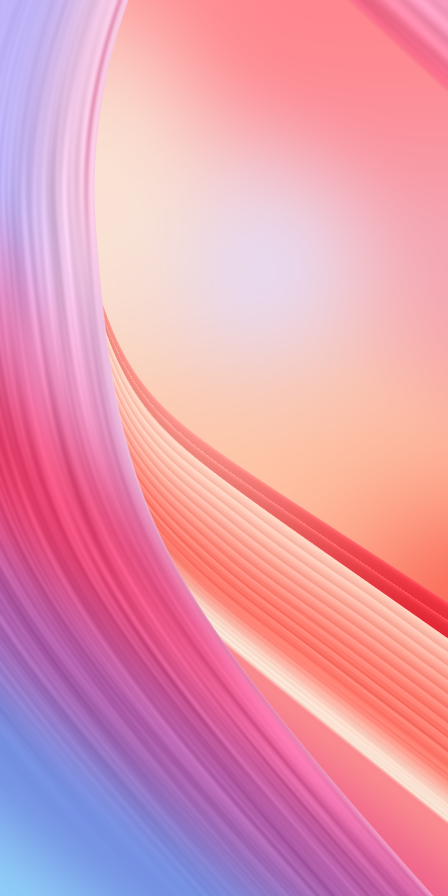
A Shadertoy shader for this background:

```glsl
// Silky ribbons sweeping over a soft pastel sky, in units of canvas width (x 0..1, y 0..2).
// Each ribbon is bounded by an analytic curve; distance from that curve drives
// its colour ramps, pleats and gradient-noise fibres.

#define FIBRE_FREQ 38.0
#define FIBRE_GAIN 0.13
#define PLEATS 13.0
#define PLEAT_GAIN 0.17
#define LIP_WIDTH 0.012

const vec3 CREAM = vec3(0.98, 0.89, 0.83);
const vec3 PEACH = vec3(1.00, 0.78, 0.65);
const vec3 CORAL = vec3(0.99, 0.47, 0.42);
const vec3 ROSE  = vec3(0.96, 0.46, 0.58);
const vec3 BLUSH = vec3(0.97, 0.78, 0.87);
const vec3 LILAC = vec3(0.91, 0.85, 0.94);

vec2 hashGradient(vec2 cell) {
    float a = 6.2832 * fract(sin(dot(cell, vec2(127.1, 311.7))) * 43758.5);
    return vec2(cos(a), sin(a));
}

float gradientNoise(vec2 p) {
    vec2 i = floor(p), f = p - i;
    vec2 w = f * f * f * (f * (f * 6.0 - 15.0) + 10.0);
    vec2 e = vec2(0.0, 1.0);
    float low  = mix(dot(hashGradient(i), f),
                     dot(hashGradient(i + e.yx), f - e.yx), w.x);
    float high = mix(dot(hashGradient(i + e.xy), f - e.xy),
                     dot(hashGradient(i + e.yy), f - e.yy), w.x);
    return mix(low, high, w.y);
}

float cover(float d) {
    float aa = 0.8 / iResolution.x;
    return smoothstep(-aa, aa, d);
}

float glow(vec2 p, vec2 centre, vec2 size) {
    vec2 q = (p - centre) / size;
    return exp(-dot(q, q));
}

// Right edge of the tall ribbon: a hyperbola with a curl at the top
float tallEdge(float y) {
    float t = 0.8 - y, curl = max(y - 1.5, 0.0);
    return 0.156 + 0.475 * (sqrt(t * t + 0.185) + t) + 0.38 * curl * curl;
}

// Upper edge of the pleated ribbon
float pleatEdge(float x) {
    return 0.655 + 0.65 * (1.0 - x) + 0.165 * exp(-14.0 * (x - 0.23));
}

vec3 sky(vec2 p) {
    vec3 c = mix(PEACH, CREAM, smoothstep(0.9, 1.5, p.y - 0.35 * p.x));
    c = mix(c, vec3(1.0, 0.53, 0.56), smoothstep(0.1, 0.75, p.x * 0.75 + p.y - 1.6));
    c = mix(c, vec3(0.95, 0.66, 0.72), 0.8 * glow(p, vec2(1.1, 1.42), vec2(0.34, 0.32)));
    c = mix(c, LILAC, 0.95 * glow(p, vec2(0.58, 1.40), vec2(0.27, 0.26)));
    c = mix(c, CREAM, 0.7 * glow(p, vec2(0.25, 1.60), vec2(0.20, 0.40)));
    c = mix(c, vec3(0.98, 0.36, 0.30), 0.9 * glow(p, vec2(1.1, 0.62), vec2(0.38, 0.30)));
    return c;
}

vec3 cornerRibbon(vec2 p, float depth) {
    float fibre = gradientNoise(vec2(depth * 32.0, p.x * 2.0));
    vec3 c = mix(vec3(0.97, 0.42, 0.54), vec3(0.97, 0.60, 0.74), smoothstep(0.0, 0.16, depth));
    return c + 0.12 * fibre;
}

vec3 pleatedRibbon(vec2 p, float depth) {
    float foldWidth = 0.03 + 0.05 * p.x;
    float t = (depth - foldWidth) / (0.31 + 0.10 * p.x);
    // Narrow upper fold, deepening to red on the right
    vec3 fold = mix(vec3(0.98, 0.58, 0.54), vec3(0.93, 0.20, 0.25), smoothstep(0.35, 1.0, p.x));
    float foldPhase = depth / foldWidth;
    fold += 0.16 * exp(-6.0 * fract(foldPhase * 2.0)) - 0.05 * foldPhase;
    // Pleated body, pale above and cream at its lower rim
    vec3 body = mix(vec3(0.99, 0.79, 0.72), CORAL, smoothstep(0.0, 0.65, t + 0.25 * p.x - 0.12));
    body = mix(body, CREAM, smoothstep(0.70, 0.96, t));
    float phase = fract(t * PLEATS + 0.35 * gradientNoise(p * 3.0));
    float pleat = smoothstep(0.0, 0.2, phase) * (1.0 - phase) - 0.35;
    body += PLEAT_GAIN * pleat * vec3(0.4, 1.0, 1.0) * (1.0 - smoothstep(0.55, 0.95, t));
    body += 0.06 * gradientNoise(vec2(t * 60.0, p.x * 2.0)) * smoothstep(0.3, 0.6, t);
    // Smooth pink underside
    vec3 under = mix(vec3(0.98, 0.54, 0.56), vec3(0.94, 0.40, 0.55), smoothstep(1.0, 1.5, t));
    vec3 c = mix(fold, body, cover(depth - foldWidth));
    return mix(c, under, smoothstep(0.985, 1.02, t));
}

vec3 tallRibbon(vec2 p, float inset) {
    // Slanted ramp from blue through purple and crimson to lavender
    float s = p.y + 0.8 * p.x;
    vec3 c = mix(vec3(0.56, 0.80, 0.97), vec3(0.46, 0.57, 0.89), smoothstep(0.0, 0.32, s));
    c = mix(c, vec3(0.68, 0.36, 0.66), smoothstep(0.32, 0.66, s));
    c = mix(c, vec3(0.92, 0.27, 0.44), smoothstep(0.62, 0.95, s));
    c = mix(c, vec3(0.90, 0.52, 0.73), smoothstep(0.98, 1.32, s));
    c = mix(c, vec3(0.74, 0.69, 0.95), smoothstep(1.25, 1.62, s));
    // Light gathering toward the edge
    float rise = smoothstep(0.75, 1.5, p.y);
    c = mix(c, BLUSH, rise * 0.9 * (1.0 - smoothstep(0.02, 0.22, inset)));
    c = mix(c, vec3(0.90, 0.43, 0.68), 0.7 * (1.0 - rise) * exp(-inset * 9.0));
    c = mix(c, vec3(0.92, 0.80, 0.94), 0.8 * exp(-inset * 28.0) * glow(p, vec2(0.28, 1.1), vec2(0.4, 0.32)));
    // Fibres that follow the edge
    float fibre = gradientNoise(vec2(inset * FIBRE_FREQ, p.y * 1.3))
                + 0.7 * gradientNoise(vec2(inset * FIBRE_FREQ * 2.3, p.y * 1.7 + 9.0));
    c += FIBRE_GAIN * fibre * smoothstep(0.15, 0.8, s) * (1.0 - 0.6 * smoothstep(1.5, 1.9, p.y));
    // Rose crease and pale lip
    float crease = exp(-pow((inset - LIP_WIDTH * 1.5) / 0.006, 2.0));
    c = mix(c, vec3(0.86, 0.42, 0.58), 0.6 * crease * smoothstep(1.3, 1.8, p.y));
    return mix(c, BLUSH, 0.6 * exp(-inset / LIP_WIDTH));
}

void mainImage(out vec4 fragColor, in vec2 fragCoord) {
    vec2 p = fragCoord / iResolution.xy * vec2(1.0, 2.0);
    float corner = p.y - 2.0 + 0.91 * (p.x - 0.78);
    float depth = pleatEdge(p.x) - p.y;
    float inset = tallEdge(p.y) - p.x;

    vec3 color = sky(p);
    color = mix(color, cornerRibbon(p, corner), smoothstep(-0.012, 0.012, corner));
    color = mix(color, pleatedRibbon(p, max(depth, 0.0)), cover(depth));
    color = mix(color, tallRibbon(p, max(inset, 0.0)), cover(inset));
    fragColor = vec4(clamp(color, 0.0, 1.0), 1.0);
}
```
